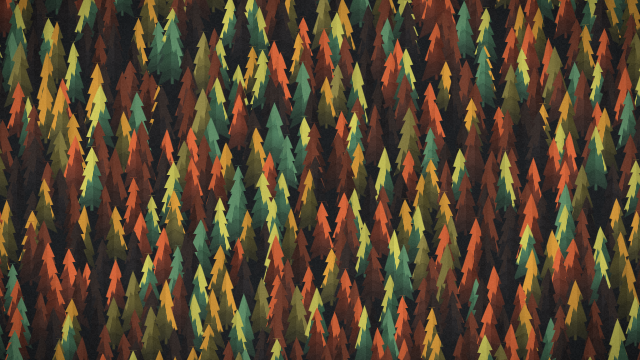
Reproduce this pattern procedurally as a Shadertoy shader.

```glsl
const vec2  CELL        = vec2(0.072, 0.060);  // spacing of trees, in canvas heights
const vec2  HALF_WIDTH  = vec2(0.034, 0.047);  // smallest and largest crown
const vec2  TREE_HEIGHT = vec2(0.135, 0.190);
const int   ROWS        = 5;                   // rows that can reach one point
const float CROWN_END   = 0.90;                // crown share of the tree height
const float TRUNK_WIDTH = 0.09;
const float TIER_DEPTH  = 0.23;
const float DROOP       = 0.14;
const float BASE_SHADE  = 0.65;
const float VIGNETTE    = 0.30;
const float GRAIN       = 0.025;
const vec3  NIGHT       = vec3(0.115, 0.125, 0.135);

// Species: teal, olive, rust, brown, dusk
const vec4 SPECIES_SPLIT = vec4(0.21, 0.41, 0.57, 0.78);
const vec3 TIP[5] = vec3[5](
    vec3(0.76, 0.74, 0.34), vec3(0.80, 0.57, 0.22), vec3(0.80, 0.38, 0.22),
    vec3(0.42, 0.23, 0.17), vec3(0.20, 0.17, 0.16));
const vec3 BODY[5] = vec3[5](
    vec3(0.28, 0.44, 0.33), vec3(0.40, 0.37, 0.20), vec3(0.46, 0.23, 0.17),
    vec3(0.30, 0.19, 0.16), vec3(0.16, 0.15, 0.155));
const vec3 PLAIN_TEAL = vec3(0.36, 0.53, 0.39);

vec4 hash42(vec2 p) {
    vec4 q = fract(p.xyxy * vec4(0.1031, 0.1030, 0.0973, 0.1099));
    q += dot(q, q.wzxy + 33.33);
    return fract((q.xxyz + q.yzzw) * q.zywx);
}

// Half width of a tiered crown, t running from 0 at the tip to 1 at the foot
float crownProfile(float t, float tiers) {
    float f = fract(t * tiers);
    float saw = min(f / 0.84, (1.0 - f) / 0.16);
    return 0.78 * pow(max(t, 0.0), 0.8) + TIER_DEPTH * saw;
}

// Paints one tree over the colour behind it
vec3 paintTree(vec3 behind, vec2 p, vec2 cell, float pixel) {
    vec4 place = hash42(cell + 71.0);
    vec4 look  = hash42(cell + 193.0);
    vec4 form  = hash42(cell + 337.0);

    float stagger = 0.5 * mod(cell.y, 2.0);
    vec2 foot = (cell + vec2(stagger + mix(0.1, 0.9, place.x), place.y)) * CELL;
    float halfWidth = mix(HALF_WIDTH.x, HALF_WIDTH.y, place.z);
    float height = mix(TREE_HEIGHT.x, TREE_HEIGHT.y, mix(place.z, place.w, 0.6));

    float x = (p.x - foot.x) / halfWidth;
    float t = 1.0 - (p.y - foot.y) / height;
    if (t < -0.05 || t > 1.05 || abs(x) > 1.2) return behind;
    float blurX = pixel / halfWidth;
    float blurY = pixel / height;

    // Outline, with the tiers of the two sides slightly out of step
    float tiers = 3.0 + floor(form.x * 2.6);
    float drooped = t - DROOP * abs(x);
    float step01 = (form.y - 0.5) * 0.14 * sign(x) * smoothstep(0.05, 0.35, t);
    float edge = crownProfile(drooped + step01, tiers) - abs(x);
    float crown = smoothstep(-blurX, blurX, edge)
                * smoothstep(-blurY, blurY, CROWN_END - drooped)
                * smoothstep(-blurY, blurY, t);
    float trunk = smoothstep(-blurX, blurX, TRUNK_WIDTH - abs(x))
                * smoothstep(-blurY, blurY, 1.0 - t) * step(0.5, t);

    // Species colours
    int kind = int(dot(step(SPECIES_SPLIT, vec4(look.x)), vec4(1.0)));
    float tone = mix(0.86, 1.12, look.y);
    vec3 body = BODY[kind] * tone;
    vec3 tip = TIP[kind] * mix(0.92, 1.05, look.y);
    if (kind == 0 && look.z < 0.3) tip = PLAIN_TEAL;
    if (kind == 1 && look.z < 0.3) tip = body * 1.25;

    // Lit tip with a jagged, leaning border
    float lean = form.z < 0.5 ? -1.0 : 1.0;
    float shard = abs(fract(x * 2.3 + form.w) - 0.5);
    float tipEnd = mix(0.20, 0.46, look.w) + 0.55 * lean * x + 0.35 * shard;
    float lit = smoothstep(-2.0 * blurY, 2.0 * blurY, tipEnd - t);

    // Facets: a darker far side and a shadow below every tier
    float nearSide = smoothstep(-blurX, blurX, lean * x + 0.3 * shard);
    float tierShadow = 1.0 - smoothstep(0.0, 0.45, fract(drooped * tiers));
    tierShadow *= step(1.0, drooped * tiers);
    body *= mix(0.88, 1.06, nearSide) * (1.0 - 0.12 * tierShadow);
    body = mix(body, NIGHT, BASE_SHADE * smoothstep(0.40, 1.0, t));
    vec3 leaf = mix(body, tip * mix(0.93, 1.03, nearSide), lit);

    vec3 col = mix(behind, mix(BODY[kind], NIGHT, 0.35), trunk);
    return mix(col, leaf, crown);
}

void mainImage(out vec4 fragColor, in vec2 fragCoord) {
    vec2 p = fragCoord / iResolution.y;
    vec2 uv = fragCoord / iResolution.xy;
    float pixel = 1.0 / iResolution.y;
    vec3 col = NIGHT;

    // Back rows first, nearer rows over them
    float topRow = floor(p.y / CELL.y);
    for (int i = 0; i < ROWS; i++) {
        float row = topRow - float(i);
        float column = floor(p.x / CELL.x - 0.5 * mod(row, 2.0));
        for (int j = -1; j <= 1; j++)
            col = paintTree(col, p, vec2(column + float(j), row), pixel);
    }

    // Corner falloff and paper grain
    vec2 c = uv - 0.5;
    col *= 1.0 - VIGNETTE * smoothstep(0.15, 0.5, dot(c, c));
    col += GRAIN * (hash42(floor(p * 288.0)).x - 0.5);
    fragColor = vec4(col, 1.0);
}
```
